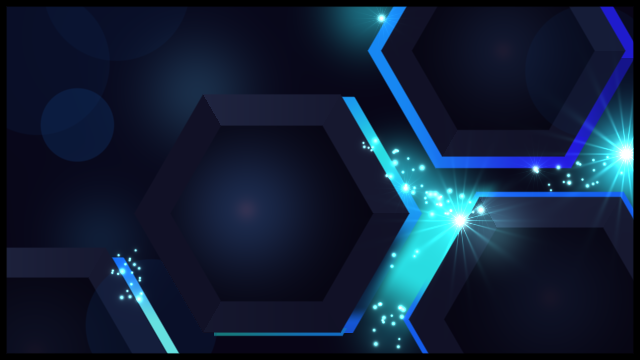
Give the GLSL for this background, as a Shadertoy shader.

```glsl
// Dark bevelled hexagon plates with neon rims, cyan light and scattered sparkles.
const vec3 NIGHT = vec3(.03, .02, .085);
const vec3 SLATE = vec3(.15, .18, .3);
const vec3 CYAN = vec3(.16, .86, .88);
const vec3 AZURE = vec3(.09, .53, .95);
const vec3 ROYAL = vec3(.13, .09, .86);
const vec3 HAZE = vec3(.06, .21, .43);

vec2 hash2(float n) {
  return fract(sin(vec2(n, n + 17.3) * vec2(12.989, 78.233)) * 4375.85);
}

// Signed distance to a flat-topped hexagon
float hexDist(vec2 p, float apothem) {
  p = abs(p);
  return max(p.y, dot(p, vec2(.866, .5))) - apothem;
}

float fill(float d, float px) {
  return 1. - smoothstep(-px, px, d);
}

float glow(vec2 p, vec2 center, float radius) {
  vec2 q = (p - center) / radius;
  return exp(-dot(q, q));
}

// Six shaded bevel faces around a softly lit floor
vec3 plate(vec3 col, vec2 p, float outer, float inner, vec2 lamp, float power, float px) {
  float angle = (floor(mod(atan(p.y, p.x) / 1.0472, 6.)) + .5) * 1.0472;
  vec2 normal = vec2(cos(angle), sin(angle));
  float flatSide = step(.9, abs(normal.y));
  float light = .3 + flatSide * (normal.y > 0. ? .5 : .16);
  light += .16 * step(.1, normal.x) * step(.1, normal.y);
  light *= 1. - .45 * flatSide * smoothstep(-outer, outer, p.x);
  vec3 base = NIGHT * .75 + power * vec3(.1, .18, .28) * glow(p, lamp, inner * .75);
  base += power * vec3(.1, .03, .02) * glow(p, lamp, inner * .12);
  col = mix(col, mix(NIGHT, SLATE, light), fill(hexDist(p, outer), px));
  return mix(col, base, fill(hexDist(p, inner), px));
}

vec3 disc(vec3 col, vec2 p, vec2 center, float radius, float strength, float px) {
  return mix(col, HAZE, strength * fill(length(p - center) - radius, px));
}

// Bright core, halo and thin rays
vec3 star(vec2 p, vec2 center, float size, float rays) {
  vec2 q = (p - center) / size;
  float r = length(q), a = atan(q.y, q.x);
  float spokes = pow(abs(cos(a * 9. + sin(a * 4.))), 14.) * exp(-r * 1.6);
  return vec3(.85, 1, .95) * exp(-r * r * 12.)
    + vec3(.3, .85, .85) * (.45 * exp(-r * 2.2) + rays * spokes);
}

// Dots scattered around the segment from a to b
vec3 sparkles(vec2 p, vec2 a, vec2 b, float spread, float seed) {
  float sum = 0.;
  for (int i = 0; i < 20; i++) {
    vec2 h = hash2(float(i) * 1.73 + seed);
    vec2 k = hash2(float(i) * 2.91 + seed + 40.);
    vec2 center = mix(a, b, h.x) + (vec2(h.y, k.x) - .5) * spread;
    float d = length(p - center) / mix(.003, .0075, k.y * k.y * k.y);
    sum += exp(-d * d) + .22 * exp(-d * .7);
  }
  return vec3(.55, 1, .96) * sum;
}

void mainImage(out vec4 fragColor, in vec2 fragCoord) {
  float px = 1. / iResolution.y;
  vec2 p = fragCoord * px;
  vec2 mid = p - vec2(.755, .407), upper = p - vec2(1.398, .859);
  vec2 lower = p - vec2(1.528, .113), corner = p - vec2(.097, -.028);

  // Backdrop, pale discs and diffuse light
  vec3 col = NIGHT + vec3(0, .015, .03) * glow(p, vec2(.3, .9), .5);
  col = disc(col, p, vec2(.104, .826), .201, .14, px);
  col = disc(col, p, vec2(.324, 1.035), .204, .12, px);
  col = disc(col, p, vec2(.215, .653), .102, .35, px);
  col += vec3(.07, .15, .18) * glow(p, vec2(.55, .74), .15);
  col += vec3(.03, .09, .12) * glow(p, vec2(.28, .33), .13);
  col += CYAN * (.45 * glow(p, vec2(1.02, .97), .11) + .55 * glow(p, vec2(1.11, .52), .085)
    + .55 * glow(p, vec2(1.22, .43), .1) + .25 * glow(p, vec2(1.08, .09), .09)
    + .95 * glow(p, vec2(1.75, .55), .125));

  // Beam in the channel between two plates
  float across = dot(p, vec2(.866, -.5)), along = dot(p, vec2(.5, .866));
  float beam = smoothstep(.77, .84, across) * (1. - smoothstep(.93, .97, across));
  beam *= smoothstep(.59, .78, along);
  beam *= 1. - smoothstep(.9, 1., along - .8 * (across - .78));
  col = mix(col, CYAN, beam);

  // Middle plate and its rim
  float edge = hexDist(mid, .331);
  float rim = fill(edge - .03, px) * step(.94, p.x) * fill(p.y - .731, px) * step(.076, p.y);
  rim *= 1. - .85 * smoothstep(0., .1, -mid.y) * smoothstep(.1, .15, p.y);
  vec3 tint = mix(AZURE, CYAN, glow(p, vec2(1.06, .57), .14));
  col = mix(col, mix(vec3(.08, .3, .8), tint, smoothstep(.05, .25, p.y)), rim);
  rim = fill(edge - .009, px) * step(.595, p.x) * step(p.y, .09);
  col = mix(col, mix(CYAN * .55, AZURE * .8, smoothstep(.6, .95, p.x)), rim);
  col = plate(col, mid, .331, .244, vec2(-.07, .01), .85, px);

  // Upper right plate
  tint = mix(AZURE, ROYAL, smoothstep(1.08, 1.58, p.x));
  tint *= 1. - .35 * smoothstep(1.58, 1.72, p.x) * step(p.y, .84);
  col = mix(col, tint, fill(hexDist(upper, .326), px));
  col = plate(col, upper, .294, .22, vec2(0), .42, px);
  col = disc(col, p, vec2(1.644, .803), .185, .13, px);

  // Lower right plate
  tint = mix(vec3(.08, .36, .92), CYAN, beam * smoothstep(.66, .8, along));
  col = mix(col, tint, fill(hexDist(lower, .354), px));
  col = plate(col, lower, .34, .255, vec2(0, .06), .3, px);
  col += vec3(.14, .27, .28) * glow(p, vec2(1.37, .36), .085);

  // Lower left plate and its rim
  col = plate(col, corner, .34, .257, vec2(0, .05), .25, px);
  col = disc(col, p, vec2(.421, .097), .183, .2 * step(.331, hexDist(mid, 0.)), px);
  rim = fill(abs(hexDist(corner, .356)) - .014, px) * fill(p.y - .285, px) * step(.25, p.x);
  tint = mix(vec3(.4, .88, .88), vec3(.08, .42, .95), smoothstep(.1, .28, p.y));
  col = mix(col, tint, rim);

  // Bursts and scattered sparks
  col += star(p, vec2(1.278, .387), .075, .9) + star(p, vec2(1.74, .572), .095, 1.);
  col += star(p, vec2(1.06, .949), .032, .2) + star(p, vec2(1.127, .477), .03, .2);
  col += star(p, vec2(1.336, .417), .035, .2) + star(p, vec2(1.488, .53), .03, .2);
  col += sparkles(p, vec2(1.05, .61), vec2(1.16, .48), .1, 3.);
  col += sparkles(p, vec2(1.19, .47), vec2(1.28, .42), .09, 11.);
  col += sparkles(p, vec2(1.13, .28), vec2(1.06, .05), .1, 23.);
  col += sparkles(p, vec2(1.5, .49), vec2(1.74, .54), .08, 37.);
  col += sparkles(p, vec2(.35, .27), vec2(.35, .19), .09, 51.);

  // Black frame
  vec2 margin = min(p, iResolution.xy * px - p);
  col *= 1. - fill(min(margin.x, margin.y) - .0185, px);
  fragColor = vec4(clamp(col, 0., 1.), 1);
}
```
